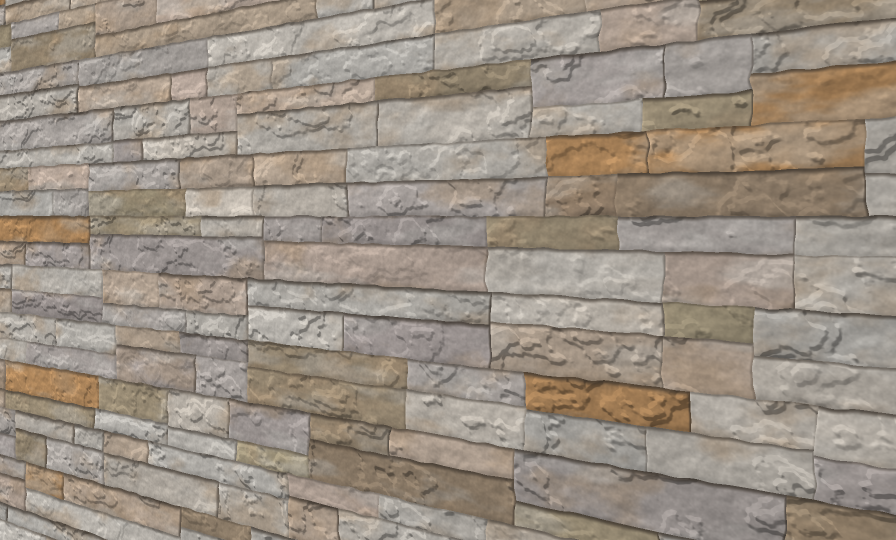
Write a Shadertoy shader that draws this texture.

```glsl
// Ledgestone wall of split pale, tan and ochre slabs receding to the left.

float hash(vec2 p) {
    vec3 q = fract(vec3(p.xyx) * 0.1031);
    q += dot(q, q.yzx + 33.33);
    return fract((q.x + q.y) * q.z);
}

float noise(vec2 p) {
    vec2 i = floor(p), f = fract(p);
    f = f * f * (3.0 - 2.0 * f);
    return mix(mix(hash(i), hash(i + vec2(1, 0)), f.x),
               mix(hash(i + vec2(0, 1)), hash(i + vec2(1, 1)), f.x), f.y);
}

float fbm(vec2 p) {
    float sum = 0.0, amp = 0.5;
    for (int i = 0; i < 5; i++) {
        sum += amp * noise(p);
        p = mat2(1.6, 1.2, -1.2, 1.6) * p + 7.3;
        amp *= 0.5;
    }
    return sum;
}

// Split face: rough relief broken by sharp cleft steps.
float relief(vec2 p, float roughness) {
    float h = fbm(p * vec2(1.5, 2.2));
    float cleft = smoothstep(0.48, 0.52, h) + smoothstep(0.61, 0.64, h);
    return 0.35 * h + 0.11 * roughness * cleft + 0.11 * fbm(p * 7.0);
}

// Jittered boundary before stretch i of a band.
float boundary(float i, float band) {
    return i + 0.6 * (hash(vec2(i, band + 40.0)) - 0.5);
}

vec3 stoneColour(float pick, float tint) {
    vec3 c = mix(vec3(0.67, 0.66, 0.64), vec3(0.71, 0.68, 0.64), tint);
    if (pick > 0.40) c = mix(vec3(0.59, 0.56, 0.55), vec3(0.64, 0.62, 0.60), tint);
    if (pick > 0.62) c = mix(vec3(0.66, 0.60, 0.53), vec3(0.67, 0.61, 0.57), tint);
    if (pick > 0.83) c = mix(vec3(0.53, 0.46, 0.39), vec3(0.58, 0.54, 0.45), tint);
    if (pick > 0.94) c = vec3(0.66, 0.51, 0.35);
    return c;
}

vec3 wall(vec2 p) {
    // Perspective: courses fan out from a vanishing point at the left.
    float depth = p.x + 1.52;
    vec2 w = vec2(40.0 - 20.0 / depth, (p.y - 0.6) / (0.058 * depth) + 30.0);
    vec2 toScreen = vec2(depth * depth / 20.0, 0.058 * depth);
    vec2 grain = w * vec2(2.3, 1.0);
    vec2 q = w + vec2(0.025, 0.03) * (vec2(noise(grain * 6.0), noise(grain * 5.0 + 9.0)) - 0.5);

    // Bands hold stretches, each split into two layers of one or two stones.
    float band = floor(q.y), y = fract(q.y);
    float x = q.x / 1.7 + 0.7 * hash(vec2(band, 3.0));
    float i = floor(x);
    if (x < boundary(i, band)) i -= 1.0;
    else if (x > boundary(i + 1.0, band)) i += 1.0;
    float left = boundary(i, band), right = boundary(i + 1.0, band);
    float split = mix(0.32, 0.68, hash(vec2(i + 5.0, band)));
    float layer = step(split, y);
    float bottom = layer * split, top = mix(split, 1.0, layer);
    vec2 id = vec2(i * 2.0, band * 2.0 + layer);
    if (hash(id + 0.5) < 0.8) {
        float cut = mix(left, right, mix(0.25, 0.75, hash(id + 17.0)));
        if (x > cut) { left = cut; id.x += 1.0; }
        else right = cut;
    }
    float toTop = (top - y) * toScreen.y, toBottom = (y - bottom) * toScreen.y;
    float toLeft = (x - left) * 1.7 * toScreen.x, toRight = (right - x) * 1.7 * toScreen.x;

    // Mineral colour with bands, rust and fine speckle.
    vec2 s = grain + 31.0 * vec2(hash(id + 2.0), hash(id + 8.0));
    float pick = hash(id + 61.0), proud = hash(id + 23.0);
    vec3 c = stoneColour(pick, hash(id + 11.0));
    c *= 0.94 + 0.10 * hash(id + 37.0);
    c = mix(c, vec3(0.62, 0.53, 0.43), 0.45 * smoothstep(0.48, 0.72, fbm(s * vec2(1.1, 1.8))));
    c = mix(c, vec3(0.68, 0.67, 0.65), 0.4 * smoothstep(0.5, 0.7, fbm(s * vec2(0.9, 2.5) + 50.0)));
    c *= 0.94 + 0.12 * fbm(s * vec2(8.0, 14.0));
    c *= 0.97 + 0.06 * noise(s * 38.0);

    // Light from above across the split face.
    float rough = 0.3 + 1.2 * hash(id + 71.0);
    float slope = relief(s, rough) - relief(s + vec2(-0.025, 0.045), rough);
    c *= 1.0 + clamp(2.3 * slope, -0.35, 0.16);

    // Worn lips, then overhang shadows and dark end joints.
    c *= 1.0 + 0.07 * (1.0 - smoothstep(0.0, 0.006, toLeft));
    c *= 1.0 - 0.10 * (1.0 - smoothstep(0.0, 0.012, toBottom));
    float shade = (0.3 + 0.45 * proud) * (1.0 - smoothstep(0.001, 0.005 + 0.007 * proud, toTop));
    float joint = (0.15 + 0.6 * proud * proud) * (1.0 - smoothstep(0.001, 0.006, toRight));
    c = mix(c, vec3(0.22, 0.19, 0.16), max(shade, joint));

    // Room light fades toward the lower right.
    return c * (1.03 - 0.05 * p.x + 0.03 * p.y);
}

void mainImage(out vec4 fragColor, in vec2 fragCoord) {
    vec3 sum = vec3(0.0);
    for (int k = 0; k < 4; k++) {
        vec2 offset = vec2(k % 2, k / 2) * 0.5 - 0.25;
        sum += wall((fragCoord + offset) / iResolution.y);
    }
    fragColor = vec4(sum / 4.0, 1.0);
}
```
